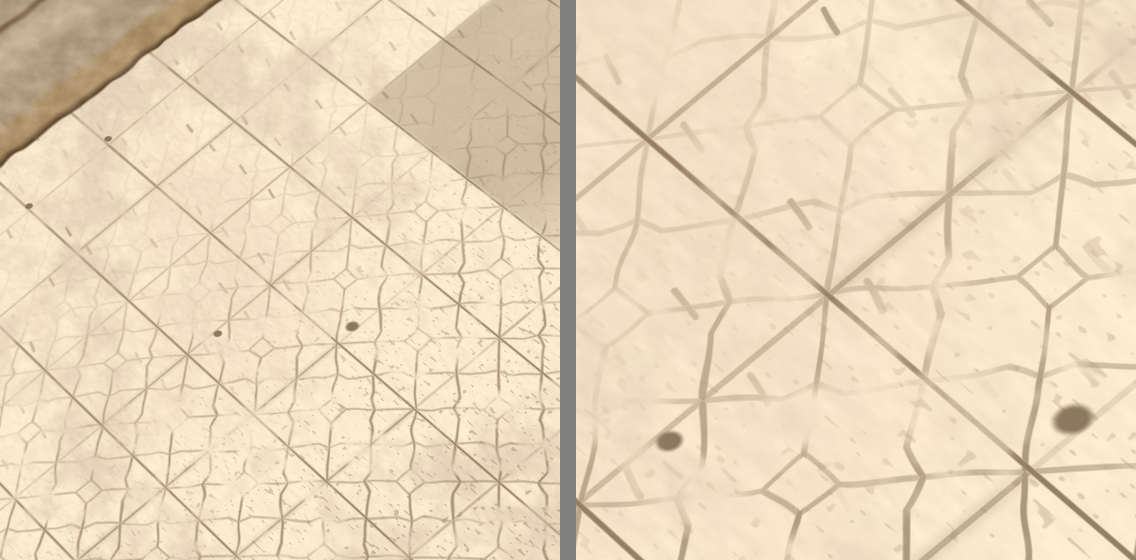
Left, the full canvas; right, a detail of the centre.
A Shadertoy shader for this texture:

```glsl
// Sunlit stamped paving seen at an angle, with a stone kerb across the top left corner.
// The plane is unrolled into a grid of square slabs; each slab is folded by symmetry
// to draw its eight-rayed stars and petals, then worn away with noise.

float hash(vec2 p) {
    return fract(sin(dot(p, vec2(127.1, 311.7))) * 43758.5453);
}

float noise(vec2 p) {
    vec2 i = floor(p), f = fract(p);
    f = f * f * (3.0 - 2.0 * f);
    return mix(mix(hash(i), hash(i + vec2(1, 0)), f.x),
               mix(hash(i + vec2(0, 1)), hash(i + vec2(1, 1)), f.x), f.y);
}

float fbm(vec2 p) {
    float sum = 0.0, amp = 0.533;
    for (int k = 0; k < 4; k++) {
        sum += amp * noise(p);
        p = mat2(1.6, 1.2, -1.2, 1.6) * p + 7.3;
        amp *= 0.5;
    }
    return sum;
}

float segment(vec2 p, vec2 a, vec2 b) {
    vec2 d = b - a;
    return length(p - a - d * clamp(dot(p - a, d) / dot(d, d), 0.0, 1.0));
}

float stroke(float d, float halfWidth, float aa) {
    return 1.0 - smoothstep(halfWidth - aa, halfWidth + aa, d);
}

// Slab coordinates: x runs down to the right, y up to the right
vec2 slabGrid(vec2 q) {
    float u = -(log((q.y + 3.841) / (q.x + 4.557)) + 0.1473) / 0.0573;
    float t = dot(q, vec2(0.64, 0.77));
    return vec2(log((t + 0.611) / 1.47) / 0.1133, u + 0.013 * u * u);
}

// Ink of the stamped pattern inside the slabs
float stampedPattern(vec2 g, float aa) {
    vec2 c = fract(g) - 0.5, p = abs(c);
    p = p.x > p.y ? p : p.yx;
    float upright = step(0.0, c.x * c.y);

    float ray = max(abs(p.x - p.y) * 0.707, 0.085 - p.x);
    float diamond = abs(p.x - 0.085);
    float petal = min(segment(p, vec2(0.5, 0.0), vec2(0.31, 0.16)),
                      segment(p, vec2(0.31, 0.16), vec2(0.27, 0.27)));
    float ink = stroke(ray, 0.010, aa) * mix(0.85, 0.55, upright);
    ink = max(ink, stroke(diamond, 0.009, aa) * 0.6);
    return max(ink, stroke(petal, 0.011, aa) * mix(0.5, 0.85, upright));
}

// Short leftover dashes where the stamp has almost gone
float wornDashes(vec2 g, float aa) {
    vec2 h = g * 2.0 + 0.25, id = floor(h);
    vec2 p = (fract(h) - 0.5 - 0.25 * (vec2(hash(id), hash(id + 9.0)) - 0.5)) * 0.5;
    float d = segment(p, vec2(-0.07, 0.015), vec2(0.06, -0.01));
    return stroke(d, 0.011, aa) * (0.2 + 0.7 * hash(id + 4.0));
}

vec3 kerb(vec2 q, float depth) {
    float grain = fbm(q * vec2(38.0, 52.0));
    vec3 col = mix(vec3(0.68, 0.57, 0.41), vec3(0.70, 0.62, 0.51),
                   smoothstep(0.035, 0.065, depth + 0.02 * (grain - 0.5)));
    col += vec3(0.06) * smoothstep(0.10, 0.15, depth) * smoothstep(0.19, 0.16, depth);
    col = mix(col, vec3(0.46, 0.36, 0.25), 0.8 * smoothstep(0.010, 0.0, abs(depth - 0.192)));
    col = mix(col, vec3(0.36, 0.27, 0.18), smoothstep(0.016, 0.0, depth));
    return col + 0.16 * (grain - 0.5);
}

void mainImage(out vec4 fragColor, in vec2 fragCoord) {
    vec2 q = fragCoord / iResolution.xy;
    q.y = 1.0 - q.y;
    vec2 g = slabGrid(q);
    vec2 rate = fwidth(g);
    float aa = max(rate.x, rate.y) * 0.8;
    float blotch = fbm(q * 6.0 + 3.0), wear = fbm(q * 24.0);

    // Cream stone, rosy patches and fine grain
    vec3 col = mix(vec3(0.91, 0.83, 0.73), vec3(0.985, 0.92, 0.81),
                   smoothstep(0.28, 0.56, 0.6 * blotch + 0.4 * wear));
    float rosy = smoothstep(0.4, 0.1, length(q - vec2(0.3, 0.46)));
    col = mix(col, vec3(0.93, 0.83, 0.74), 0.5 * rosy * smoothstep(0.35, 0.65, blotch));
    col += 0.06 * (fbm(g * vec2(12.0, 30.0)) - 0.5);

    // Dingy slabs at the upper right
    float dingy = smoothstep(-2.05, -1.95, g.x) * smoothstep(1.98, 2.04, g.y)
                * smoothstep(1.6, -0.4, g.x);
    col = mix(col, vec3(0.80, 0.72, 0.61), dingy * (0.6 + 0.5 * blotch));

    // Stamped lines fade towards the kerb, leaving dashes
    vec2 w = g + 0.035 * (vec2(noise(q * 30.0), noise(q * 30.0 + 17.0)) - 0.5);
    float fresh = smoothstep(-3.2, 0.6, g.x - 0.25 * g.y);
    float ink = stampedPattern(w, aa) * mix(0.12, 0.95, fresh);
    ink = max(ink, wornDashes(w, aa) * (1.0 - 0.85 * fresh));
    ink *= smoothstep(0.22, 0.62, wear);

    // Patchy cross joints with grime, and crisp long joints
    vec2 joint = abs(fract(g + 0.5) - 0.5);
    float edge = hash(vec2(floor(g.x + 0.5), floor(g.y)));
    ink = max(ink, (0.2 + 0.5 * edge) * stroke(joint.x, 0.012, aa) * smoothstep(0.2, 0.6, wear));
    ink = max(ink, 0.3 * step(0.6, edge) * smoothstep(0.06, 0.0, joint.x) * wear);
    ink = max(ink, stroke(joint.y, 0.009, aa) * (0.45 + 0.55 * smoothstep(0.3, 0.6, wear)));
    col = mix(col, vec3(0.52, 0.43, 0.32), 0.85 * ink);

    // Flecks, denser at the lower right, and a few dark stains
    float fleck = smoothstep(0.80, 0.92, noise(g * vec2(22.0, 48.0)));
    col = mix(col, vec3(0.66, 0.56, 0.44), 0.5 * fleck * smoothstep(0.6, 1.7, q.x + q.y));
    vec3 stains[4] = vec3[4](vec3(0.629, 0.583, 0.012), vec3(0.389, 0.596, 0.008),
                             vec3(0.052, 0.368, 0.007), vec3(0.193, 0.248, 0.007));
    for (int k = 0; k < 4; k++) {
        vec2 d = (q - stains[k].xy) * mat2(1.0, -0.3, 0.4, 1.4);
        col = mix(col, vec3(0.48, 0.39, 0.30), 0.85 * smoothstep(1.3, 0.7, length(d) / stains[k].z));
    }

    // Kerb
    float depth = 0.237 - dot(q, vec2(0.601, 0.799)) + 0.006 * (noise(q * 40.0) - 0.5);
    col = mix(col, kerb(q, depth), smoothstep(-0.003, 0.003, depth));
    fragColor = vec4(clamp(col, 0.0, 1.0), 1.0);
}
```
